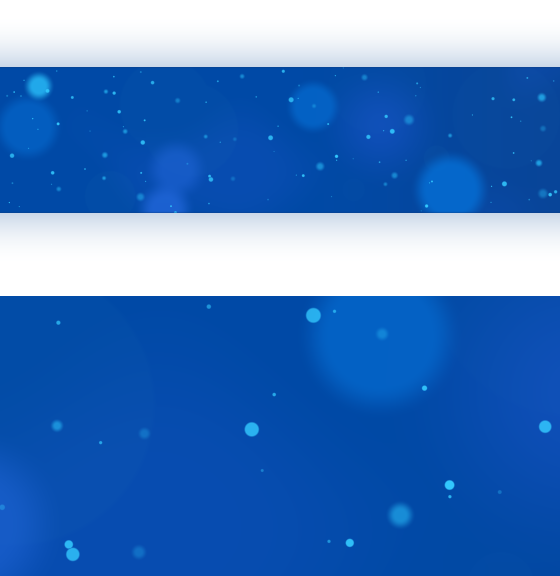
Top, the full canvas; bottom, a detail of the centre.
Give the GLSL for this background, as a Shadertoy shader.

```glsl
const float BAND_LOW = 0.2396, BAND_HIGH = 0.7604;
const float FADE_LENGTH = 0.19;
const float RIM_WIDTH = 0.003;
const vec3 PAPER = vec3(1.0);
const vec3 SHADE = vec3(0.79, 0.845, 0.91);
const vec3 DEEP_BLUE = vec3(0.0, 0.287, 0.65);
const vec3 DUSK_BLUE = vec3(0.03, 0.27, 0.60);
const vec3 HAZE_BLUE = vec3(0.08, 0.32, 0.76);
const vec3 RIM_BLUE = vec3(0.0, 0.20, 0.48);
const vec3 AZURE = vec3(0.02, 0.43, 0.83);
const vec3 VIOLET = vec3(0.14, 0.41, 0.87);
const vec3 CYAN = vec3(0.14, 0.69, 0.94);
const vec3 SPARK = vec3(0.20, 0.79, 1.0);
const vec3 GHOST = vec3(0.12, 0.45, 0.70);
const int BOKEH_COUNT = 6, GHOST_COUNT = 7;
const int GLOW_COUNT = 22, DOT_COUNT = 26, SPECK_COUNT = 60;
const vec2 BOKEH_START = vec2(0.54, 0.45);
const vec2 SPREAD = vec2(0.7549, 0.5698);

vec2 hash2(vec2 p) {
    vec3 q = fract(p.xyx * vec3(0.1031, 0.1030, 0.0973));
    q += dot(q, q.yzx + 33.33);
    return fract((q.xx + q.yz) * q.zy);
}

float gradientNoise(vec2 p) {
    vec2 cell = floor(p), f = fract(p);
    vec2 u = f * f * f * (f * (f * 6.0 - 15.0) + 10.0);
    vec2 o = vec2(0.0, 1.0);
    float a = dot(hash2(cell) * 2.0 - 1.0, f);
    float b = dot(hash2(cell + o.yx) * 2.0 - 1.0, f - o.yx);
    float c = dot(hash2(cell + o.xy) * 2.0 - 1.0, f - o.xy);
    float d = dot(hash2(cell + o.yy) * 2.0 - 1.0, f - o.yy);
    return mix(mix(a, b, u.x), mix(c, d, u.x), u.y);
}

// Maps the unit square onto the band
vec2 bandPoint(vec2 unit, float aspect) {
    return vec2(unit.x * aspect, mix(BAND_LOW, BAND_HIGH, unit.y));
}

// Disc coverage; softness is the blurred share of the radius
float disc(vec2 p, vec2 centre, float radius, float softness, float pixel) {
    float inner = radius * (1.0 - softness) - 0.7 * pixel;
    return 1.0 - smoothstep(inner, radius + 0.7 * pixel, length(p - centre));
}

// Evenly spread discs with jitter, random radius and opacity
float scatter(vec2 p, int count, float seed, vec2 radii, float softness,
              float minOpacity, float aspect, float pixel) {
    float cover = 0.0;
    for (int i = 0; i < count; i++) {
        float k = float(i);
        vec2 jitter = hash2(vec2(k + 1.7, seed));
        vec2 look = hash2(vec2(seed + 5.3, k + 9.1));
        vec2 unit = fract(seed * SPREAD.yx + k * SPREAD + 0.25 * jitter);
        float radius = mix(radii.x, radii.y, look.x * look.x);
        float opacity = mix(minOpacity, 1.0, look.y);
        cover = max(cover, opacity * disc(p, bandPoint(unit, aspect), radius, softness, pixel));
    }
    return cover;
}

vec3 addBokeh(vec3 colour, vec2 p, float aspect, float pixel) {
    for (int i = 1; i <= BOKEH_COUNT; i++) {
        float k = float(i);
        vec2 centre = bandPoint(fract(BOKEH_START + k * SPREAD), aspect);
        bool violet = i % 4 == 1, compact = i % 6 == 0;
        vec3 tint = compact ? CYAN : (violet ? VIOLET : AZURE);
        float radius = compact ? 0.055 : mix(0.09, 0.15, fract(k * 0.29));
        float opacity = compact ? 0.92 : mix(0.45, 0.9, fract(k * 0.618));
        float softness = compact ? 0.55 : (violet ? 0.6 : 0.4);
        colour = mix(colour, tint, opacity * disc(p, centre, radius, softness, pixel));
    }
    return colour;
}

vec3 bandColour(vec2 p, float aspect, float pixel) {
    // Slow colour drift and haze
    vec3 colour = mix(DEEP_BLUE, DUSK_BLUE, smoothstep(0.5, 1.0, p.x / aspect));
    float haze = smoothstep(0.05, 0.5, gradientNoise(p * 2.2 + 3.7));
    float pool = 1.0 - smoothstep(0.0, 0.24, length(p - bandPoint(vec2(0.68, 0.6), aspect)));
    colour = mix(colour, HAZE_BLUE, max(0.35 * haze, 0.7 * pool));

    // Large out-of-focus lights
    float ghosts = scatter(p, GHOST_COUNT, 3.0, vec2(0.04, 0.22), 0.03, 0.4, aspect, pixel);
    colour = mix(colour, GHOST, 0.09 * ghosts);
    colour = addBokeh(colour, p, aspect, pixel);

    // Small lights, from blurred to sharp
    float glows = scatter(p, GLOW_COUNT, 11.0, vec2(0.008, 0.022), 0.6, 0.4, aspect, pixel);
    float dots = scatter(p, DOT_COUNT, 23.0, vec2(0.005, 0.0095), 0.1, 0.75, aspect, pixel);
    float specks = scatter(p, SPECK_COUNT, 37.0, vec2(0.0018, 0.0034), 0.1, 0.3, aspect, pixel);
    colour = mix(colour, CYAN, 0.85 * glows);
    return mix(colour, SPARK, max(dots, specks));
}

void mainImage(out vec4 fragColor, in vec2 fragCoord) {
    float pixel = 1.0 / iResolution.y;
    float aspect = iResolution.x / iResolution.y;
    vec2 p = fragCoord * pixel;
    float outside = max(BAND_LOW - p.y, p.y - BAND_HIGH);

    // Pale margins shaded towards the band
    float rest = 1.0 - clamp(outside / FADE_LENGTH, 0.0, 1.0);
    vec3 margin = mix(PAPER, SHADE, rest * rest);

    vec3 band = bandColour(p, aspect, pixel);
    band = mix(band, RIM_BLUE, 0.4 * smoothstep(-RIM_WIDTH - pixel, 0.0, outside));
    float inside = 1.0 - smoothstep(-0.5 * pixel, 0.5 * pixel, outside);
    fragColor = vec4(mix(margin, band, inside), 1.0);
}
```
